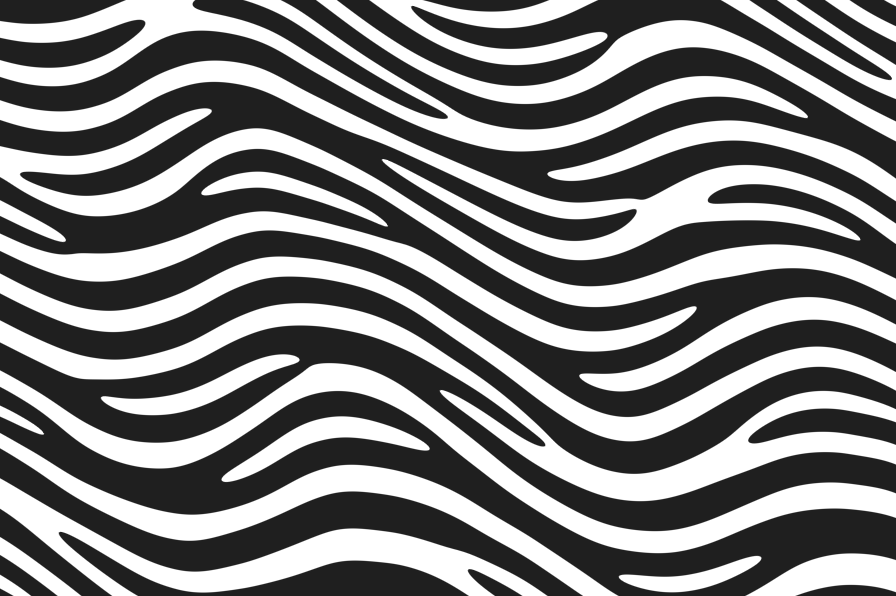
Reproduce this pattern procedurally as a Shadertoy shader.

```glsl
// Zebra hide: wavy black and white stripes that fork, merge and taper off.
// A warped height gives the stripe phase; scattered vortices of alternating
// spin are added to it, and each one starts or ends a single stripe.

const float TAU = 6.2831853;
const vec3 INK = vec3(0.12);
const vec3 PAPER = vec3(1.0);
const float STRIPES_PER_HEIGHT = 12.6;
const vec2 FORK_CELL = vec2(0.28, 0.175);

vec2 hash2(vec2 p) {
    vec3 h = fract(p.xyx * vec3(0.1031, 0.1030, 0.0973));
    h += dot(h, h.yzx + 33.33);
    return fract((h.xx + h.yz) * h.zy);
}

// Value noise with smooth second derivatives, range -1 to 1
float noise(vec2 p) {
    vec2 i = floor(p), f = fract(p);
    vec2 w = f * f * f * (f * (f * 6.0 - 15.0) + 10.0);
    float low = mix(hash2(i).x, hash2(i + vec2(1, 0)).x, w.x);
    float high = mix(hash2(i + vec2(0, 1)).x, hash2(i + vec2(1, 1)).x, w.x);
    return 2.0 * mix(low, high, w.y) - 1.0;
}

// Height measured across the flow: slanted swells plus gentle wobble
float flowHeight(vec2 p, float drift, float swell, float wavelength) {
    float crest = p.x + 0.30 * (p.y - 0.7) - 0.88;
    float h = p.y + drift * p.x + swell * cos(TAU * crest / wavelength);
    h += 0.040 * noise(p * vec2(2.4, 1.5) + 7.3);
    return h + 0.006 * noise(p * vec2(8.0, 5.0) + 31.7);
}

// Sums the vortices: x is the added phase, y the amplitude (zero at cores)
vec2 forks(vec2 q, float stretch, float coreSize) {
    vec2 result = vec2(0.0, 1.0);
    for (int j = -2; j <= 9; j++) {
        for (int i = -1; i <= 6; i++) {
            vec2 cell = vec2(i, j);
            vec2 jitter = 0.12 + 0.76 * hash2(cell + 19.0);
            vec2 d = q - (cell + jitter) * FORK_CELL;
            d.x *= stretch;
            float spin = ((i + j) & 1) == 0 ? 1.0 : -1.0;
            float r2 = dot(d, d);
            result.x += spin * atan(d.y, d.x + 1e-6);
            result.y *= sqrt(r2 / (r2 + coreSize * coreSize));
        }
    }
    return result;
}

// Positive inside white stripes, negative inside black ones
float stripeField(vec2 p) {
    vec2 q = vec2(p.x, flowHeight(p, 0.16, 0.068, 0.78));
    vec2 fork = forks(q, 0.45, 0.010);
    float threshold = 0.18 + 0.10 * noise(p * 3.0 + 53.0);
    return fork.y * cos(TAU * STRIPES_PER_HEIGHT * q.y + fork.x) - threshold;
}

void mainImage(out vec4 fragColor, in vec2 fragCoord) {
    vec2 p = fragCoord / iResolution.y;
    float field = stripeField(p);

    // Edge about one and a half pixels wide at any resolution
    float edge = 0.75 * length(vec2(dFdx(field), dFdy(field))) + 1e-5;
    fragColor = vec4(mix(INK, PAPER, smoothstep(-edge, edge, field)), 1.0);
}
```
